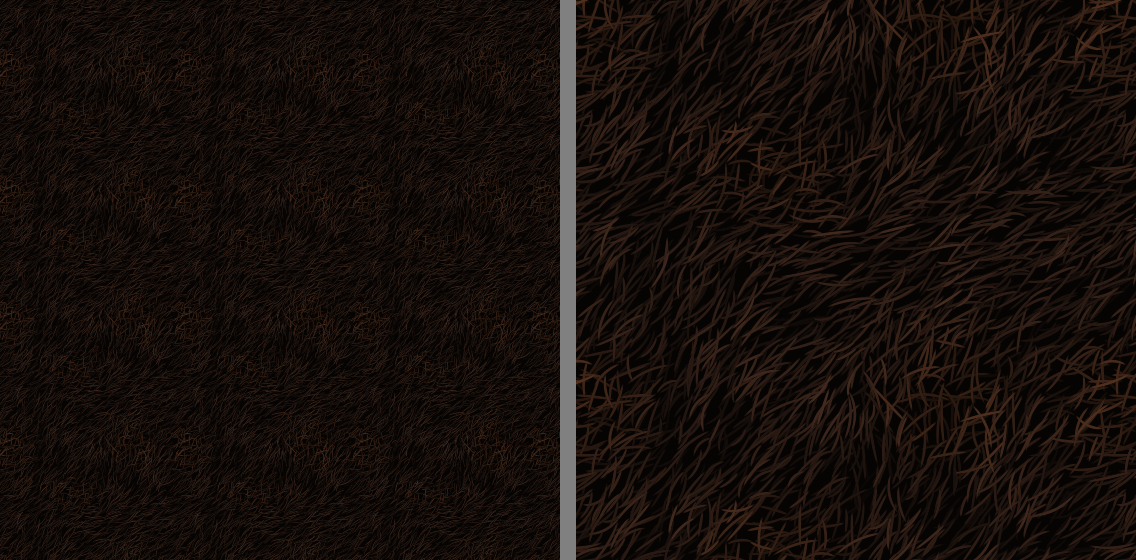
Left: the whole. Right: its middle third, enlarged.
Reproduce this texture procedurally as a Shadertoy shader.

```glsl
const vec2 CELLS = vec2(30.0, 21.0);   // hair cells in one tile
const vec2 REPEATS = vec2(3.15, 4.43);

float hash(vec2 p) {
    return fract(sin(dot(p, vec2(127.1, 311.7))) * 43758.5453);
}

// Value noise that wraps at the tile border
float tileNoise(vec2 uv, vec2 period) {
    vec2 p = uv * period;
    vec2 i = floor(p);
    vec2 f = p - i;
    f = f * f * (3.0 - 2.0 * f);
    vec2 a = mod(i, period);
    vec2 b = mod(i + 1.0, period);
    return mix(mix(hash(a), hash(vec2(b.x, a.y)), f.x),
               mix(hash(vec2(a.x, b.y)), hash(b), f.x), f.y);
}

// Soft wrapped spot inside the tile
float spot(vec2 uv, vec2 center, vec2 size) {
    vec2 d = (fract(uv - center + 0.5) - 0.5) / size;
    return exp(-dot(d, d));
}

// Coverage of one curved, tapered hair; p is relative to its middle
float hairMask(vec2 p, float angle, float halfLength, float bend, float pixel) {
    float c = cos(angle), s = sin(angle);
    vec2 q = vec2(c * p.x + s * p.y, c * p.y - s * p.x);
    float t = q.x / halfLength;
    float taper = max(1.0 - t * t, 0.0);
    float d = abs(q.y - bend * (t * t - 0.4));
    float width = 0.00085 * sqrt(taper);
    return clamp((width - d) / pixel + 0.5, 0.0, 1.0) * smoothstep(0.0, 0.6, taper);
}

void mainImage(out vec4 fragColor, in vec2 fragCoord) {
    vec2 uv = fragCoord / iResolution.xy;
    float pixel = 1.0 / iResolution.y;
    vec2 grid = CELLS * REPEATS;
    vec2 p = (uv - vec2(0.0, 1.0)) * grid;
    vec2 base = floor(p);

    vec3 color = vec3(0.020, 0.014, 0.011);

    for (int y = -2; y <= 2; y++)
    for (int x = -2; x <= 2; x++) {
        vec2 cell = base + vec2(x, y);
        vec2 id = mod(cell, CELLS);
        vec2 tile = (id + 0.5) / CELLS;

        // Tangled, warmer tufts
        float tuft = spot(tile, vec2(0.06, 0.46), vec2(0.10, 0.16))
                   + spot(tile, vec2(0.75, 0.46), vec2(0.10, 0.16))
                   + 0.8 * spot(tile, vec2(0.42, 0.08), vec2(0.14, 0.13));

        // Combing direction, with a steep and a flat lock
        float flow = 0.82 + 0.9 * (tileNoise(tile, vec2(7.0, 5.0)) - 0.5)
                   + 0.65 * spot(tile, vec2(0.64, 0.45), vec2(0.06, 0.28))
                   - 0.30 * spot(tile, vec2(0.55, 0.92), vec2(0.25, 0.12));

        // Small thin places between the locks
        float shade = mix(0.6, 1.1, tileNoise(tile, vec2(17.0, 12.0))) + 0.1 * tuft;

        for (int k = 0; k < 3; k++) {
            vec2 seed = id + float(k) * vec2(41.3, 17.9);
            vec2 root = vec2(hash(seed + 3.1), hash(seed + 7.7));
            float spread = hash(seed + 11.3) - 0.5;
            float tone = hash(seed + 19.9);
            float angle = flow + spread * (0.9 + 1.8 * tuft);
            float bend = 0.007 * (hash(seed + 23.5) - 0.5);
            float halfLength = mix(0.008, 0.017, hash(seed + 29.1));

            float mask = hairMask((p - cell - root) / grid, angle, halfLength, bend, pixel);
            vec3 hair = mix(vec3(0.210, 0.132, 0.098), vec3(0.262, 0.155, 0.096),
                            clamp(tuft + 0.3 * tone - 0.1, 0.0, 1.0));
            color = max(color, hair * mask * shade * mix(0.3, 1.15, tone));
        }
    }

    fragColor = vec4(color, 1.0);
}
```
